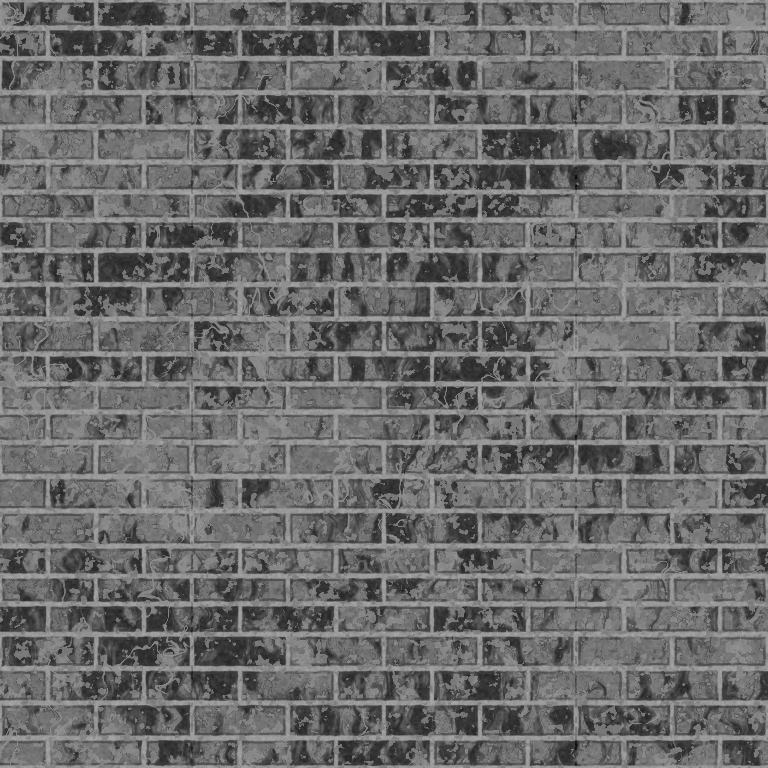
A Shadertoy shader for this texture:

```glsl
// Weathered grey brick wall in running bond, with dark streaks, pale bloom and veins.

const float TILES = 4.0;             // repeats across and down
const float BRICKS_PER_TILE = 2.0;   // bricks across one repeat
const int ROWS = 6;                  // courses in one repeat
const float ROW_EDGE[7] = float[7](0.0, 0.146, 0.304, 0.482, 0.661, 0.844, 1.0);
const vec2 JOINT_HALF = vec2(0.0027, 0.0032);
const float RIM_WIDTH = 0.0022;
const float EDGE_WOBBLE = 0.0022;
const float STAIN_LEVEL = 0.505;     // lower means more dark stain
const float BLOOM_LEVEL = 0.60;      // lower means more pale bloom

const float MORTAR = 0.605;
const float CLAY = 0.465;
const float STAIN_DEEP = 0.20;
const float STAIN_PALE = 0.37;
const float BLOOM = 0.62;
const float VEIN = 0.57;
const float RIM = 0.25;

float hash(vec2 p) {
    vec3 q = fract(vec3(p.xyx) * 0.1031);
    q += dot(q, q.yzx + 33.33);
    return fract((q.x + q.y) * q.z);
}

float noise(vec2 p) {
    vec2 i = floor(p), f = fract(p);
    f = f * f * (3.0 - 2.0 * f);
    return mix(mix(hash(i), hash(i + vec2(1, 0)), f.x),
               mix(hash(i + vec2(0, 1)), hash(i + vec2(1, 1)), f.x), f.y);
}

float fbm(vec2 p) {
    float sum = 0.0, amp = 0.533;
    for (int k = 0; k < 4; k++) {
        sum += amp * noise(p);
        p = mat2(1.6, 1.2, -1.2, 1.6) * p + 7.3;
        amp *= 0.5;
    }
    return sum;
}

// Streaks keep their axes, so they stay upright.
float streaks(vec2 p) {
    return 0.55 * noise(p) + 0.28 * noise(p * 2.1 + 5.7) + 0.17 * noise(p * 4.7 + 9.1);
}

void mainImage(out vec4 fragColor, in vec2 fragCoord) {
    vec2 uv = fragCoord / iResolution.xy;
    uv.y = 1.0 - uv.y;               // courses are counted from the top
    float px = 1.0 / iResolution.y;

    // Course, brick and distance to the brick border
    vec2 tile = uv * TILES;
    float ty = fract(tile.y);
    int row = 0;
    for (int k = 1; k < ROWS; k++) if (ty >= ROW_EDGE[k]) row = k;
    float bx = tile.x * BRICKS_PER_TILE + 0.5 * float(row % 2);
    float fx = fract(bx);
    vec2 brick = vec2(floor(bx), floor(tile.y) * float(ROWS) + float(row));
    vec2 gap = vec2(min(fx, 1.0 - fx) / BRICKS_PER_TILE,
                    min(ty - ROW_EDGE[row], ROW_EDGE[row + 1] - ty)) / TILES;
    gap -= JOINT_HALF;
    float edge = min(gap.x, gap.y) + EDGE_WOBBLE * (fbm(uv * 110.0) - 0.5);
    float inside = smoothstep(-px, px, edge);

    // Shared grain and per-brick variation
    float grain = 0.5 * noise(uv * 390.0) + 0.5 * noise(uv * 210.0 + 31.0);
    float tone = hash(brick + 11.0);
    vec2 seed = 40.0 * vec2(hash(brick + 3.0), hash(brick + 57.0));
    float patches = fbm(uv * 5.0 + 2.0);
    float rough = fbm(uv * 130.0 + 17.0);

    // Clay with fine mottling
    float shade = CLAY + 0.13 * (grain - 0.5) + 0.04 * (tone - 0.5);
    shade -= 0.10 * smoothstep(0.56, 0.64, rough);

    // Dark upright streaks with outlined borders
    vec2 warp = vec2(noise(uv * 60.0), noise(uv * 45.0 + 8.0));
    float field = streaks(uv * vec2(75.0, 30.0) + seed + 1.1 * warp);
    field += 0.85 * (patches - 0.5) + 0.24 * (tone - 0.5) + 0.16 * (rough - 0.5);
    float stain = smoothstep(-0.015, 0.015, field - STAIN_LEVEL);
    float depth = smoothstep(0.0, 0.22, field - STAIN_LEVEL);
    float dark = mix(STAIN_PALE, STAIN_DEEP, depth) + 0.13 * (grain - 0.5);
    shade = mix(shade, dark, stain);
    float contour = 1.0 - smoothstep(0.0, 0.016, abs(field - STAIN_LEVEL + 0.09));
    shade -= 0.10 * contour;

    // Pale bloom, strongest toward the lower border of a brick
    float low = smoothstep(0.4, 1.0, (ty - ROW_EDGE[row]) / (ROW_EDGE[row + 1] - ROW_EDGE[row]));
    float bloom = rough + 0.55 * (fbm(uv * 22.0 + 70.0) - 0.5) + 0.06 * low;
    bloom = smoothstep(BLOOM_LEVEL, BLOOM_LEVEL + 0.08, bloom);
    shade = mix(shade, BLOOM, 0.65 * bloom);

    // Broken dark rim
    float rim = 1.0 - smoothstep(0.3, 1.0, abs(edge - RIM_WIDTH) / RIM_WIDTH);
    shade = mix(shade, RIM, 0.65 * rim * smoothstep(0.35, 0.55, fbm(uv * 60.0 + 4.0)));

    // Mortar
    float mortar = MORTAR + 0.12 * (grain - 0.5) - 0.10 * smoothstep(0.55, 0.7, rough);
    shade = mix(mortar, shade, inside);

    // Thin pale veins in scattered areas
    float ridge = abs(fbm(uv * vec2(19.0, 11.0) + 0.5 * warp) - 0.5);
    float area = smoothstep(0.54, 0.60, fbm(uv * 6.0 + 43.0));
    shade = mix(shade, VEIN, 0.85 * area * (1.0 - smoothstep(0.008, 0.02, ridge)));

    // Faint broken seams between panels
    float seam = abs(fract(uv.x * 2.0) - 0.5) * 0.5;
    seam = 1.0 - smoothstep(0.0005, 0.0005 + px, seam);
    shade -= 0.12 * seam * step(0.5, noise(uv * vec2(1.0, 160.0)));

    fragColor = vec4(vec3(clamp(shade, 0.0, 1.0)), 1.0);
}
```
